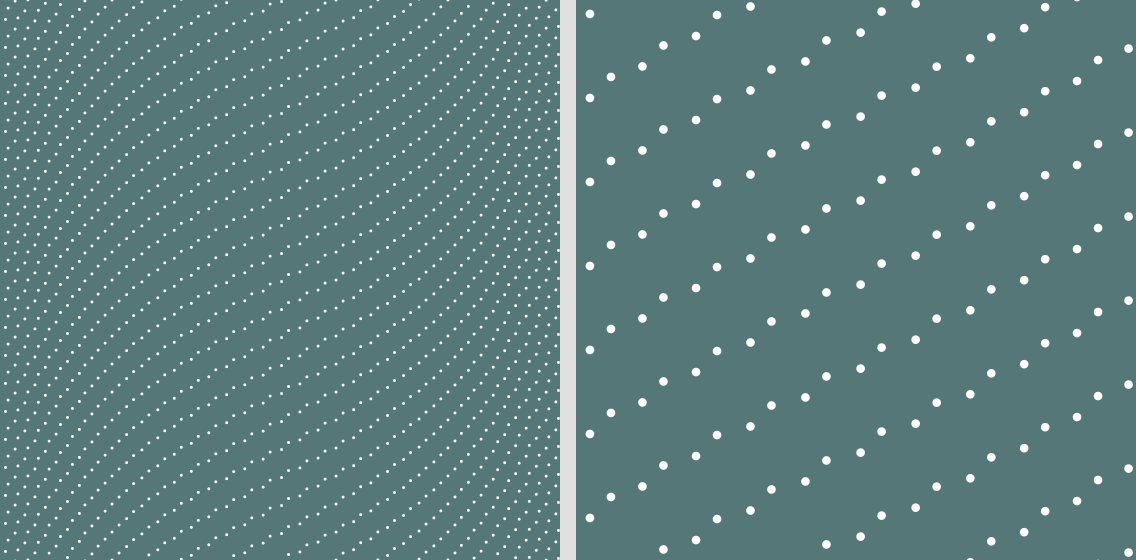
Left: the whole. Right: its middle third, enlarged.
Write a Shadertoy shader that draws this pattern.

```glsl
// Small white dots on muted teal, forming rising S-curved rows.
// Dot columns are spread by a sine wave, each column slides down as far as it
// lies to the right, and a second copy is laid diagonally between the first.

const float TAU = 6.2831853;

const float ROWS = 20.0;             // dots per column over the canvas height
const float COLUMNS = 40.0;          // columns per layer over the canvas width
const float WAVE_AMPLITUDE = 0.05;   // sideways spread of the columns
const float WAVE_PHASE = 0.055;
const float DOT_RADIUS = 0.00255;
const vec2 LAYER_SHIFT = vec2(0.0125);

const vec3 TEAL = vec3(0.333, 0.467, 0.467);
const vec3 WHITE = vec3(1.0);

float columnWave(float u) {
    return WAVE_AMPLITUDE * sin(TAU * u + WAVE_PHASE);
}

// Even column coordinate u whose spread position, u - columnWave(u), is x.
float unspread(float x) {
    float u = x;
    for (int i = 0; i < 7; i++) u = x + columnWave(u);
    return u;
}

// Distance from p to the nearest dot centre of one layer.
float dotDistance(vec2 p) {
    float u = round(unspread(p.x) * COLUMNS) / COLUMNS;
    float columnX = u - columnWave(u);
    float y = p.y + columnX;
    y -= round(y * ROWS) / ROWS;
    return length(vec2(p.x - columnX, y));
}

// Antialiased disc coverage, with an edge one pixel wide.
float discMask(float dist, float radius, float pixel) {
    return clamp((radius - dist) / pixel + 0.5, 0.0, 1.0);
}

void mainImage(out vec4 fragColor, in vec2 fragCoord) {
    float pixel = 1.0 / iResolution.y;
    vec2 p = fragCoord * pixel;

    // Two interleaved layers of dots
    float dist = min(dotDistance(p), dotDistance(p - LAYER_SHIFT));

    fragColor = vec4(mix(TEAL, WHITE, discMask(dist, DOT_RADIUS, pixel)), 1.0);
}
```
